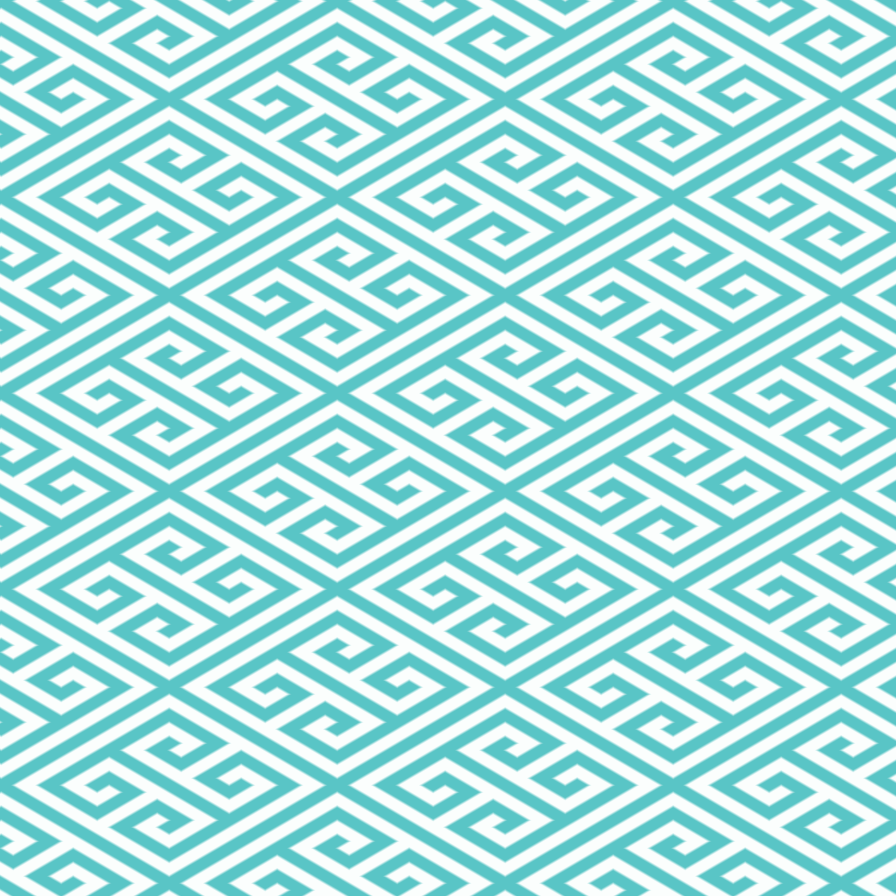
Give the GLSL for this pattern, as a WebGL 2 fragment shader.

```glsl
#version 300 es
precision highp float;

uniform vec2 u_resolution;
out vec4 outColor;

// Signed distance to an axis-aligned bar of width 1 with square ends
float bar(vec2 p, vec2 start, vec2 end) {
    vec2 d = abs(p - clamp(p, start, end));
    return max(d.x, d.y) - 0.5;
}

// One quarter of the fret, in a cell that spans -7 to 7
float fretKey(vec2 p) {
    float d = 6.5 - max(p.x, p.y);                  // lattice between cells
    d = min(d, bar(p, vec2(0.0), vec2(5.0, 0.0)));  // middle bar
    d = min(d, bar(p, vec2(5.0, 0.0), vec2(5.0)));  // outer side
    d = min(d, bar(p, vec2(1.0, 5.0), vec2(5.0)));  // arm turning back
    d = min(d, bar(p, vec2(1.0, 2.0), vec2(1.0, 5.0)));
    d = min(d, bar(p, vec2(1.0, 2.0), vec2(3.0, 2.0)));
    return min(d, bar(p, vec2(3.0, 2.0), vec2(3.0))); // curled tip
}

void main() {
    vec2 uv = gl_FragCoord.xy / u_resolution;

    // Skewed axes along the diamond sides: x runs down-right, y up-right
    vec2 q = (uv - vec2(0.3763, 0.7799)) * vec2(2.6667, 4.5714);
    vec2 cell = 14.0 * (fract(vec2(q.x - q.y, q.x + q.y)) - 0.5);

    // Both axes of the cell are mirror lines
    float d = fretKey(abs(cell));

    // Edge softness in cell units, never thinner than a pixel
    float pixel = 14.0 * length(vec2(2.6667, 4.5714) / u_resolution);
    float soft = max(0.14, 0.75 * pixel);
    float ink = 1.0 - smoothstep(-soft, soft, d);

    vec3 paper = vec3(0.985, 0.995, 0.992);
    vec3 teal = vec3(0.35, 0.772, 0.775);
    outColor = vec4(mix(paper, teal, ink), 1.0);
}
```
